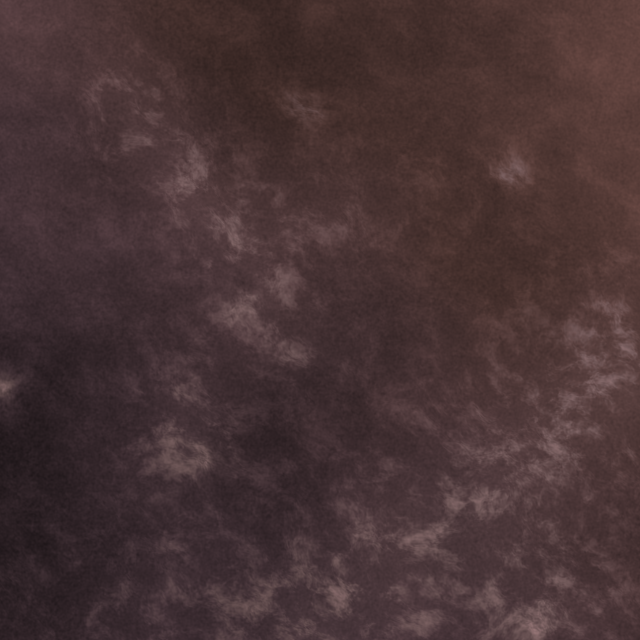
Reproduce this texture procedurally as a Shadertoy shader.

```glsl
const vec3 COOL_TINT = vec3(1.0, 0.74, 0.83);
const vec3 WARM_TINT = vec3(1.0, 0.69, 0.64);
const vec3 CLOUD_TINT = vec3(1.0, 0.785, 0.79);
const float MEAN_TONE = 0.275;
const float CONTRAST = 1.3;
const int ACCENT_COUNT = 6;

vec2 hashGradient(vec2 cell) {
    vec3 h = fract(cell.xyx * vec3(0.1031, 0.1030, 0.0973));
    h += dot(h, h.yzx + 33.33);
    return fract((h.xx + h.yz) * h.zy) * 2.0 - 1.0;
}

float gradientNoise(vec2 p) {
    vec2 cell = floor(p);
    vec2 f = fract(p);
    vec2 u = f * f * f * (f * (f * 6.0 - 15.0) + 10.0);
    float a = dot(hashGradient(cell), f);
    float b = dot(hashGradient(cell + vec2(1, 0)), f - vec2(1, 0));
    float c = dot(hashGradient(cell + vec2(0, 1)), f - vec2(0, 1));
    float d = dot(hashGradient(cell + vec2(1, 1)), f - vec2(1, 1));
    return mix(mix(a, b, u.x), mix(c, d, u.x), u.y);
}

float fbm(vec2 p, float gain) {
    float sum = 0.0;
    float amplitude = 1.0;
    for (int i = 0; i < 5; i++) {
        sum += amplitude * gradientNoise(p);
        p = mat2(1.6, 1.2, -1.2, 1.6) * p + 17.3;
        amplitude *= gain;
    }
    return sum;
}

// Soft elliptical patch
float glow(vec2 p, vec2 center, vec2 radius) {
    vec2 d = (p - center) / radius;
    return exp(-dot(d, d));
}

// Soft band along a segment
float band(vec2 p, vec2 start, vec2 end, float width) {
    vec2 along = end - start;
    float h = clamp(dot(p - start, along) / dot(along, along), 0.0, 1.0);
    float d = length(p - start - along * h) / width;
    return exp(-d * d);
}

// Broad light and shade of the sky
float skyTone(vec2 p) {
    float tone = mix(0.205, 0.255, smoothstep(-0.1, 0.9, 0.6 * (p.x + p.y)));
    tone += 0.085 * glow(p, vec2(1.0, 0.90), vec2(0.22, 0.34));
    tone += 0.065 * glow(p, vec2(0.02, 0.98), vec2(0.22, 0.20));
    tone += 0.030 * glow(p, vec2(0.02, 0.62), vec2(0.20, 0.14));
    tone -= 0.050 * glow(p, vec2(0.06, 0.24), vec2(0.15, 0.28));
    tone -= 0.025 * glow(p, vec2(0.46, 0.30), vec2(0.12, 0.18));
    tone -= 0.020 * glow(p, vec2(0.34, 0.94), vec2(0.14, 0.14));
    return tone;
}

// Where the clouds gather
float cloudCover(vec2 p) {
    float cover = 0.75 * band(p, vec2(0.20, 0.84), vec2(0.46, 0.47), 0.08);
    cover += band(p, vec2(0.52, 0.04), vec2(0.98, 0.42), 0.15);
    cover += 0.9 * glow(p, vec2(0.29, 0.33), vec2(0.09, 0.13));
    cover += 0.7 * glow(p, vec2(0.87, 0.05), vec2(0.14, 0.12));
    cover += 0.6 * glow(p, vec2(0.24, 0.06), vec2(0.20, 0.11));
    cover += 0.5 * glow(p, vec2(0.52, 0.67), vec2(0.18, 0.08));
    return min(cover + 0.12, 1.2);
}

// Small bright tufts
float accents(vec2 p) {
    vec2 centers[ACCENT_COUNT] = vec2[ACCENT_COUNT](
        vec2(0.80, 0.73), vec2(0.38, 0.53), vec2(0.33, 0.27),
        vec2(0.00, 0.39), vec2(0.48, 0.83), vec2(0.83, 0.02));
    float sum = 0.0;
    for (int i = 0; i < ACCENT_COUNT; i++) {
        sum += glow(p, centers[i], vec2(0.036, 0.027));
    }
    return sum;
}

void mainImage(out vec4 fragColor, in vec2 fragCoord) {
    vec2 uv = fragCoord / iResolution.xy;

    // Wisps drift down to the right
    vec2 warp = vec2(fbm(uv * 6.0, 0.5), fbm(uv * 6.0 + 40.0, 0.5));
    vec2 shaped = uv + 0.03 * warp;
    vec2 streak = vec2(dot(shaped, vec2(0.8, -0.6)) * 0.75, dot(shaped, vec2(0.6, 0.8)));
    float billow = fbm(streak * 17.0 + 3.0, 0.7);
    float wisps = smoothstep(-0.2, 0.85, billow);

    // Tone, from shade to lit cloud
    float cloud = cloudCover(shaped) * (0.05 + 0.13 * wisps);
    cloud += accents(shaped) * (0.09 + 0.14 * billow);
    float tone = skyTone(shaped) + cloud;
    tone += 0.035 * fbm(uv * 4.0 + 9.0, 0.5) + 0.022 * billow;
    tone = MEAN_TONE + CONTRAST * (tone - MEAN_TONE);

    // Fine grain over a soft mottle
    float grain = gradientNoise(uv * 170.0) + 0.7 * gradientNoise(uv * 243.0 + 31.0);
    tone += 0.038 * grain + 0.020 * gradientNoise(uv * 95.0 + 7.0);

    // Cool lower left, rusty upper middle, pale rose clouds
    float warmth = smoothstep(0.2, 1.4, 0.75 * uv.x + 0.75 * uv.y + 0.08 * warp.x);
    warmth += 0.55 * glow(uv, vec2(0.52, 1.0), vec2(0.28, 0.22));
    warmth += 0.40 * glow(uv, vec2(0.78, 0.64), vec2(0.13, 0.16));
    vec3 tint = mix(COOL_TINT, WARM_TINT, clamp(warmth, 0.0, 1.0));
    tint = mix(tint, CLOUD_TINT, smoothstep(0.02, 0.16, cloud));
    fragColor = vec4(clamp(tone, 0.12, 0.62) * tint, 1.0);
}
```
